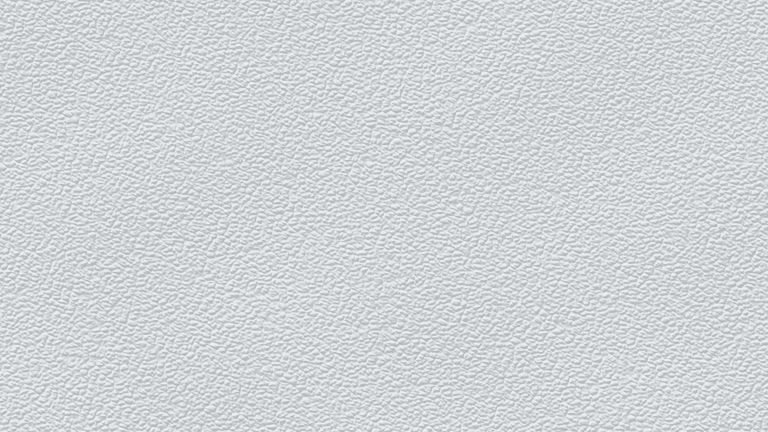
Write a WebGL 2 fragment shader that draws this texture.

```glsl
#version 300 es
precision highp float;

#define GRAIN_DENSITY vec2(50.0, 98.0)
#define GRAIN_TILT 0.30
#define CREASE_WIDTH 0.42
#define LIGHT_OFFSET vec2(-0.0009, 0.0026)
#define RELIEF_GAIN 2.0
#define TONE_BIAS 0.10
#define SHADOW_COLOR vec3(0.705, 0.712, 0.722)
#define LIGHT_COLOR vec3(0.920, 0.938, 0.950)
#define SAMPLES 2

uniform vec2 u_resolution;
out vec4 fragColor;

vec2 hash2(vec2 cell) {
  vec3 q = fract(cell.xyx * vec3(0.1031, 0.1030, 0.0973));
  q += dot(q, q.yzx + 33.33);
  return fract((q.xx + q.yz) * q.zy);
}

mat2 rotation(float angle) {
  float c = cos(angle), s = sin(angle);
  return mat2(c, s, -s, c);
}

// Flat cellular plateaus separated by narrow creases
float plateau(vec2 p) {
  vec2 cell = floor(p), local = fract(p);
  float nearest = 8.0, second = 8.0;
  for (int y = -1; y <= 1; y++) {
    for (int x = -1; x <= 1; x++) {
      vec2 offset = vec2(x, y);
      vec2 delta = offset + hash2(cell + offset) - local;
      float d = dot(delta, delta);
      second = min(second, max(nearest, d));
      nearest = min(nearest, d);
    }
  }
  return smoothstep(0.0, CREASE_WIDTH, sqrt(second) - sqrt(nearest));
}

// Two tilted grain layers, bent by layered sines
float relief(vec2 p) {
  vec2 bend = 0.0018 * sin(p.yx * vec2(83.0, 61.0) + 2.0 * sin(p * 37.0));
  vec2 q = p + bend;
  float rising = plateau(rotation(GRAIN_TILT) * q * GRAIN_DENSITY + 40.0);
  float falling = plateau(rotation(-GRAIN_TILT) * q * GRAIN_DENSITY * 0.9 + 170.0);
  return 0.6 * (rising + falling);
}

// Broad, faint unevenness of the sheet
float unevenness(vec2 p) {
  return 0.04 * (sin(p.x * 9.0 + 2.0 * sin(p.y * 5.0)) + sin(p.y * 13.0 - p.x * 4.0));
}

vec3 shade(vec2 p) {
  float slope = relief(p - LIGHT_OFFSET) - relief(p + LIGHT_OFFSET);
  float tone = 0.5 + 0.5 * tanh(RELIEF_GAIN * slope + TONE_BIAS + unevenness(p));
  return mix(SHADOW_COLOR, LIGHT_COLOR, tone);
}

void main() {
  // Average a small grid of samples inside each pixel
  vec3 sum = vec3(0.0);
  for (int j = 0; j < SAMPLES; j++) {
    for (int i = 0; i < SAMPLES; i++) {
      vec2 jitter = (vec2(i, j) + 0.5) / float(SAMPLES) - 0.5;
      sum += shade((gl_FragCoord.xy + jitter) / u_resolution.y);
    }
  }
  fragColor = vec4(sum / float(SAMPLES * SAMPLES), 1.0);
}
```
